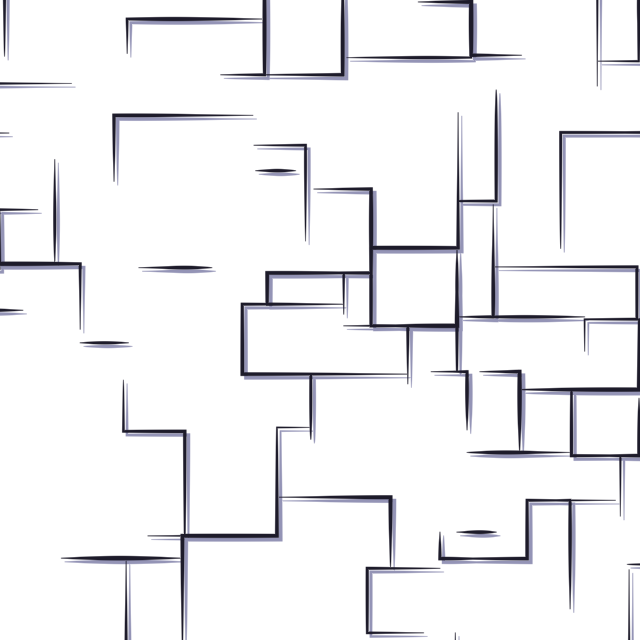
A three.js fragment shader for this pattern:

```glsl
// Draws tapered right-angled ink strokes with offset lilac shadows on white.
varying vec2 vUv;

const vec3 PAPER = vec3(1.0);
const vec3 INK = vec3(0.115, 0.105, 0.165);
const vec3 SHADOW = vec3(0.58, 0.58, 0.715);

const float NODES = 10.0;                  // lattice nodes across the canvas
const float JITTER = 0.38;                 // wall displacement, in node spacings
const float DENSITY = 0.53;                // share of nodes that start a stroke
const float TRIM = 0.65;                   // longest cut of a free end
const float THIN = 0.0006;                 // half width at the stroke tips
const vec2 THICK = vec2(0.0023, 0.0036);   // range of half widths at the belly
const vec2 SHADOW_SHIFT = vec2(0.0057, -0.0057);
const float SOFTNESS = 0.002;              // width of the edge filter
const float PI = 3.14159;
const int MAX_PARTS = 4;                   // most straight parts in a stroke

float hash(vec2 cell, float salt) {
  vec3 q = fract((cell + salt * 17.37 + 61.0).xyx * vec3(0.1031, 0.1030, 0.0973));
  q += dot(q, q.yzx + 33.33);
  return fract((q.x + q.y) * q.z);
}

float randomSign(vec2 cell, float salt) {
  return hash(cell, salt) < 0.5 ? -1.0 : 1.0;
}

// Sideways displacement of the wall that runs through a node.
float wallOffset(vec2 node) {
  return (hash(node, 1.0) * 2.0 - 1.0) * JITTER;
}

// Point where the wall of a node meets the crossing wall of its neighbour.
vec2 junction(vec2 node, vec2 axis, float side) {
  vec2 neighbour = node + axis * side;
  return neighbour + axis.yx * wallOffset(node) + axis * wallOffset(neighbour);
}

// Box-filtered coverage of the interval lo..hi.
float coverage(float x, float lo, float hi) {
  float r = 0.5 * SOFTNESS;
  return clamp((min(x + r, hi) - max(x - r, lo)) / SOFTNESS, 0.0, 1.0);
}

// One straight part; run and total place it along the spindle profile.
float strokePart(vec2 p, vec2 a, vec2 b, float run, float total, float belly, float skew) {
  float len = distance(a, b);
  vec2 dir = (b - a) / len;
  float along = dot(p - a, dir);
  float across = dot(p - a, vec2(-dir.y, dir.x));
  float t = clamp((run + clamp(along, 0.0, len)) / total, 0.001, 0.999);
  float halfWidth = mix(THIN, belly, sin(PI * pow(t, skew)));
  return coverage(across, -halfWidth, halfWidth)
       * coverage(along, -halfWidth, len + halfWidth);
}

// Walks from wall to wall; returns coverage of ink (x) and shadow (y).
vec2 stroke(vec2 p, vec2 seed) {
  vec2 points[MAX_PARTS + 1];
  float pick = hash(seed, 3.0);
  int parts = pick < 0.32 ? 1 : pick < 0.62 ? 2 : pick < 0.83 ? 3 : 4;

  // Walls alternate between upright and level like a checkerboard.
  vec2 node = seed;
  vec2 axis = mod(node.x + node.y, 2.0) < 0.5 ? vec2(0.0, 1.0) : vec2(1.0, 0.0);
  float side = randomSign(seed, 4.0);
  float startTrim = TRIM * max(0.0, hash(seed, 5.0) * 1.3 - 0.3);
  float endTrim = TRIM * max(0.0, hash(seed, 6.0) * 1.6 - 0.6);
  points[0] = mix(junction(node, axis, -side), junction(node, axis, side), startTrim);

  float total = 0.0;
  for (int i = 0; i < MAX_PARTS; i++) {
    if (i >= parts) break;
    vec2 target = junction(node, axis, side);
    if (i == parts - 1) target = mix(target, points[i], endTrim);
    points[i + 1] = target;
    total += distance(points[i], target) / NODES;
    node += axis * side;
    axis = axis.yx;
    side = randomSign(seed, 7.0 + float(i));
  }

  float belly = mix(THICK.x, THICK.y, hash(seed, 12.0));
  float skew = mix(0.65, 1.5, hash(seed, 13.0));
  float run = 0.0;
  vec2 cover = vec2(0.0);
  for (int i = 0; i < MAX_PARTS; i++) {
    if (i >= parts) break;
    vec2 a = points[i] / NODES;
    vec2 b = points[i + 1] / NODES;
    cover = max(cover, vec2(
      strokePart(p, a, b, run, total, belly, skew),
      strokePart(p - SHADOW_SHIFT, a, b, run, total, belly, skew)));
    run += distance(a, b);
  }
  return cover;
}

void main() {
  vec2 home = floor(vUv * NODES + 0.5);
  vec2 cover = vec2(0.0);
  for (int y = -2; y <= 2; y++) {
    for (int x = -2; x <= 2; x++) {
      vec2 seed = home + vec2(float(x), float(y));
      if (hash(seed, 2.0) < DENSITY) cover = max(cover, stroke(vUv, seed));
    }
  }
  // All shadows lie beneath all ink.
  vec3 color = mix(PAPER, SHADOW, cover.y);
  gl_FragColor = vec4(mix(color, INK, cover.x), 1.0);
}
```
